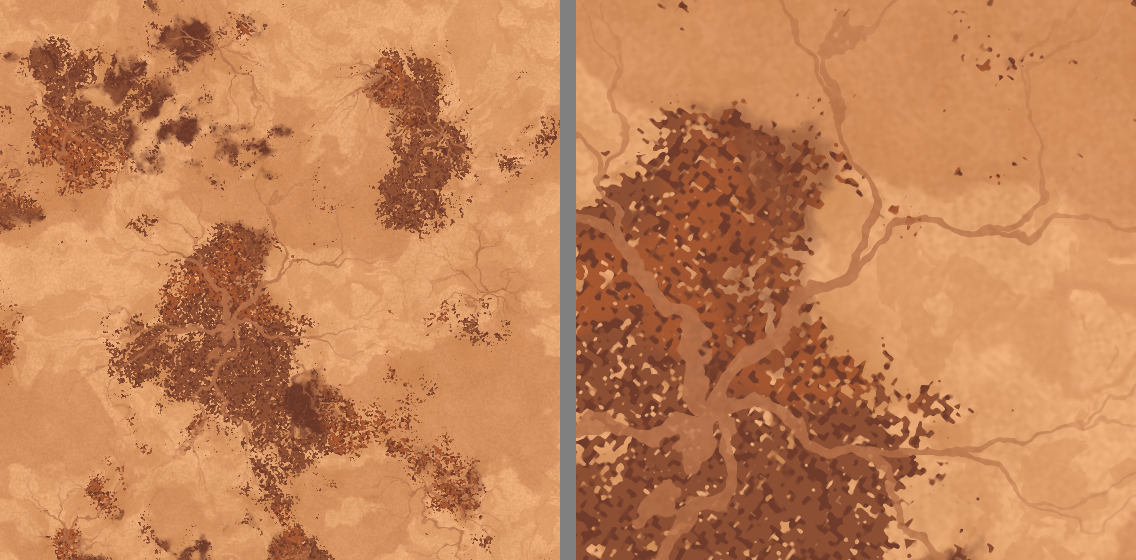
Left, the full canvas; right, a detail of the centre.
Write a WebGL 2 fragment shader that draws this texture.

```glsl
#version 300 es
precision highp float;
// Weathered ochre ground with ragged clusters of dark and rust grains,
// smooth brown stains and forking veins. Clusters sit on a golden-angle
// ring; warped value noise roughens them, folded angles grow the veins.

uniform vec2 u_resolution;
out vec4 fragColor;

const vec3 SAND   = vec3(0.905, 0.655, 0.452);
const vec3 CLAY   = vec3(0.82, 0.55, 0.355);
const vec3 OCHRE  = vec3(0.78, 0.51, 0.30);
const vec3 VEIN   = vec3(0.71, 0.44, 0.285);
const vec3 RUST   = vec3(0.65, 0.34, 0.19);
const vec3 BROWN  = vec3(0.55, 0.31, 0.20);
const vec3 UMBER  = vec3(0.41, 0.21, 0.155);

const int   CLUSTERS     = 12;
const int   MAIN_ONES    = 8;                 // later clusters are smaller
const vec2  HEART        = vec2(0.42, 0.42);  // centre of the largest cluster
const float HEART_RADIUS = 0.24;
const float GOLDEN_ANGLE = 2.4;
const float RING_START   = 2.22;
const float TAU          = 6.28319;
const float ARMS         = 5.0;
const float VEIN_WIDTH   = 0.017;
const float GRAIN_SCALE  = 330.0;
const float GRAIN_COVER  = 0.72;
const float RAGGEDNESS   = 3.4;
const mat2  TILT         = mat2(0.8, 0.6, -0.6, 0.8);

float hash(vec2 p) {
    vec3 q = fract(p.xyx * 0.1031);
    q += dot(q, q.yzx + 33.33);
    return fract((q.x + q.y) * q.z);
}

float noise(vec2 p) {
    vec2 i = floor(p), f = fract(p);
    f = f * f * (3.0 - 2.0 * f);
    return mix(mix(hash(i), hash(i + vec2(1, 0)), f.x),
               mix(hash(i + vec2(0, 1)), hash(i + vec2(1, 1)), f.x), f.y);
}

float fbm(vec2 p) {
    float sum = 0.0, gain = 0.516;
    for (int i = 0; i < 5; i++) {
        sum += gain * noise(p);
        p = 2.0 * TILT * p + 17.3;
        gain *= 0.5;
    }
    return sum;
}

// Opacity of a tree of veins around d = 0; each fold splits every branch.
float veinTree(vec2 d, float reach, float seed, float px) {
    float turn = atan(d.y, d.x) / TAU * ARMS + hash(vec2(seed, 3.0));
    float h = hash(vec2(mod(floor(turn), ARMS), seed + 7.0));
    float r = length(d) / (reach * (0.55 + 0.8 * h));
    float x = fract(turn) - 0.5 + 0.1 * (h - 0.5) * r;
    float spread = 0.22, fork = 0.08 + 0.15 * h;
    for (int i = 0; i < 4; i++) {
        x = abs(x) - spread * smoothstep(fork, fork + 0.35, r);
        spread *= 0.55;
        fork += 0.19;
    }
    float dist = abs(x) * TAU / ARMS * length(d);
    float taper = max(1.0 - r, 0.0);
    float width = VEIN_WIDTH * reach * taper * taper + 0.0008;
    return (1.0 - smoothstep(width - px, width + px, dist)) * (1.0 - smoothstep(0.2, 1.0, r));
}

void main() {
    float px = 1.0 / u_resolution.y;
    vec2 p = gl_FragCoord.xy * px;
    vec2 bend = vec2(fbm(p * 6.0), fbm(p * 6.0 + 19.0)) - 0.5;
    vec2 wiggle = vec2(fbm(p * 24.0 + 5.0), fbm(p * 24.0 + 31.0)) - 0.5;
    vec2 q = p + 0.17 * bend + 0.05 * wiggle;

    // Clusters and their veins
    float field = -1.0, vein = 0.0;
    for (int i = 0; i < CLUSTERS; i++) {
        float k = float(i);
        float angle = RING_START + GOLDEN_ANGLE * (k - 1.0);
        float ring = 0.43 + 0.1 * fract(k * 0.3);
        vec2 centre = HEART + (i == 0 ? vec2(0) : ring * vec2(cos(angle), sin(angle)));
        float radius = i == 0 ? HEART_RADIUS : 0.07 + 0.05 * fract(k * 0.618);
        if (i >= MAIN_ONES) radius *= 0.6;
        vec2 d = q - centre;
        field = max(field, 1.0 - length((d + 0.15 * bend.yx) * vec2(1.12, 0.92)) / radius);
        vein = max(vein, veinTree(d, radius * 1.6, k, px));
    }
    float lump = fbm(p * 30.0 + 23.0) - 0.5;
    float body = field + RAGGEDNESS * (fbm(p * 8.0 + 53.0) - 0.5);
    float curl = 1.0 - smoothstep(0.03, 0.12, abs(noise(TILT * q * 42.0) - 0.5));
    float density = smoothstep(-0.6, 1.0, body + 1.6 * lump - 0.35 * curl);

    // Ground: clay patches, mottling, faint threads and dust
    float dust = noise(TILT * p * GRAIN_SCALE + 9.0) - 0.5;
    float mottle = fbm(p * 22.0 + 61.0) - 0.5;
    float patches = smoothstep(0.58, 0.63, fbm(q * vec2(3.4, 4.4) + 83.0) + 0.2 * mottle);
    vec3 color = SAND + 0.1 * mottle + 0.06 * dust;
    float flecks = smoothstep(0.53, 0.58, fbm(q * 34.0 + 11.0));
    color = mix(color, CLAY, 0.45 * flecks);
    float thread = 1.0 - smoothstep(0.004, 0.025, abs(noise(TILT * q * 9.0 + 27.0) - 0.5));
    color = mix(color, CLAY, 0.5 * thread * smoothstep(0.45, 0.6, fbm(p * 5.0 + 37.0)));
    color = mix(color, CLAY + 0.07 * mottle + 0.04 * dust, 0.88 * patches);
    float halo = smoothstep(-0.7, 0.8, body) * smoothstep(0.42, 0.58, fbm(q * 26.0 + 3.0));
    color = mix(color, OCHRE, 0.7 * halo);

    // Grains: crisp specks that merge where the cluster is dense
    float grain = 0.62 * noise(TILT * p * GRAIN_SCALE) + 0.38 * noise(TILT * q * 95.0 + 13.0);
    float cover = smoothstep(-0.06, 0.06, density * GRAIN_COVER - grain);
    float rusty = smoothstep(0.47, 0.57, fbm(p * 6.0 + 71.0) + 0.05 * field);
    float tone = noise(TILT * p * GRAIN_SCALE * 0.9 + 41.0);
    vec3 speck = mix(BROWN, RUST, rusty * smoothstep(0.25, 0.5, tone));
    speck = mix(speck, UMBER, 0.8 * (1.0 - smoothstep(0.22, 0.45, tone)));
    color = mix(color, speck, cover);

    // Smooth stains with streaked rims
    float streak = fbm(q * vec2(44.0, 22.0) + 91.0) - 0.5;
    float stain = smoothstep(0.53, 0.62, fbm(q * 6.5 + 47.0) + 0.35 * streak);
    stain *= smoothstep(0.0, 0.4, body + 1.2 * lump) * (1.0 - 0.6 * rusty);
    color = mix(color, mix(UMBER, BROWN, smoothstep(-0.02, 0.2, streak)), 0.92 * stain);

    // Veins lie on top
    color = mix(color, VEIN + 0.08 * mottle + 0.04 * dust, 0.85 * vein);
    fragColor = vec4(color, 1.0);
}
```
